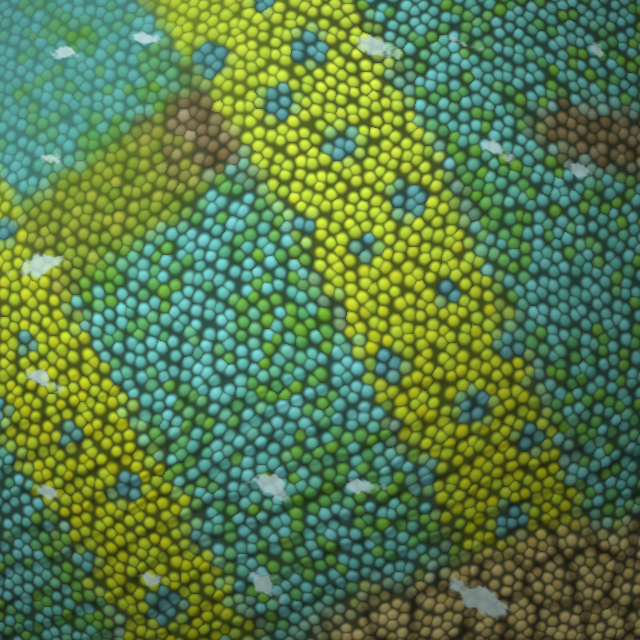
Give the GLSL for this texture, as a three.js fragment shader.

```glsl
// Beaded reptile skin: teal and green scales, yellow bands with spots, tan folds and pale flakes.
#define BEADS 49.0
#define ROW_ANGLE 0.58
#define JITTER 0.50
#define BULGE 0.25
#define GREEN_SHARE 0.34
#define SPOT_CELLS 8.0
#define ROSETTES 15.0
#define FLAKE_CELLS 6.0
#define FLAKE_SHARE 0.42
#define CREASE 0.45

varying vec2 vUv;

float hash(vec2 p) {
  return fract(sin(dot(p, vec2(127.1, 311.7))) * 43758.5);
}

vec2 hash2(vec2 p) {
  return vec2(hash(p), hash(p + 37.3));
}

mat2 turn(float a) {
  return mat2(cos(a), -sin(a), sin(a), cos(a));
}

// Layered sines, about -1 to 1
float waves(vec2 p) {
  float sum = 0.0, gain = 0.5;
  for (int i = 0; i < 4; i++) {
    sum += gain * sin(p.x + 1.7 * sin(p.y * 0.8)) * cos(p.y - 0.6 * p.x);
    p = turn(0.9) * p * 1.9 + 2.3;
    gain *= 0.6;
  }
  return sum;
}

// Staggered cells: offset from the nearest seed, gap to the border, cell hash
vec4 cells(vec2 p) {
  float first = 9.0, second = 9.0, id = 0.0;
  vec2 offset = vec2(0.0);
  for (int j = -1; j <= 1; j++) {
    for (int i = -1; i <= 1; i++) {
      vec2 cell = floor(p) + vec2(float(i), float(j));
      vec2 seed = cell + 0.5 + JITTER * (hash2(cell) - 0.5);
      seed.x += 0.5 * mod(cell.y, 2.0) - 0.25;
      float d = length(p - seed) - 0.20 * hash(cell + 9.1);
      if (d < first) {
        second = first;
        first = d;
        offset = p - seed;
        id = hash(cell + 5.7);
      } else {
        second = min(second, d);
      }
    }
  }
  return vec4(offset, second - first, id);
}

// Distance to a segment in x, position along it in y
vec2 segment(vec2 p, vec2 a, vec2 b) {
  float t = clamp(dot(p - a, b - a) / dot(b - a, b - a), 0.0, 1.0);
  return vec2(length(p - mix(a, b, t)), t);
}

float foldMask(vec2 s) {
  float top = 0.05 + 0.33 * (s.x - 0.52) + 0.03 * waves(s * 16.0);
  return (1.0 - smoothstep(-0.03, 0.03, s.y - top)) * smoothstep(0.42, 0.56, s.x);
}

// Pigment of one bead from its place and its hash
vec3 pigment(vec2 s, float id) {
  float d = 1.0 - s.y, mottle = waves(s * 13.0), pick = fract(id * 57.3);
  float ragged = 0.016 * mottle + 0.03 * (pick - 0.5);
  vec3 brown = mix(vec3(0.40, 0.35, 0.21), vec3(0.70, 0.66, 0.52), pick * pick);
  vec3 teal = mix(vec3(0.32, 0.64, 0.58), vec3(0.42, 0.75, 0.75), pick);
  vec3 green = mix(vec3(0.31, 0.62, 0.36), vec3(0.43, 0.67, 0.15), pick);
  vec3 col = mix(teal, green, smoothstep(-0.15, 0.15, GREEN_SHARE + 0.4 * mottle - id));

  // Olive patch with brown ends, and brown rows at the right
  vec2 patchSeg = segment(s, vec2(0.0, 0.55), vec2(0.31, 0.79));
  vec3 olive = mix(vec3(0.42, 0.58, 0.17), vec3(0.66, 0.69, 0.24), pick);
  olive = mix(olive, brown, smoothstep(0.25, 0.5, abs(patchSeg.y - 0.5) + 0.25 * (id - 0.5)));
  col = mix(col, olive, 1.0 - smoothstep(0.06, 0.10, patchSeg.x + ragged));
  float rows = segment(s, vec2(0.88, 0.80), vec2(1.05, 0.76)).x;
  col = mix(col, brown, 1.0 - smoothstep(0.02, 0.07, rows + ragged));

  // Two yellow bands with brown rims
  float wide = abs(s.x - 0.39 - 0.62 * d + 0.14 * d * d) - 0.165 + 0.07 * d;
  float low = abs(s.x - 0.10 - 0.57 * (d - 0.65)) - 0.105;
  float band = min(wide, low) + ragged;
  float rim = (1.0 - smoothstep(0.0, 0.03, abs(band - 0.012))) * smoothstep(-0.1, 0.4, mottle);
  col = mix(col, brown, 0.5 * rim);
  vec3 yellow = mix(vec3(0.77, 0.84, 0.24), vec3(0.72, 0.73, 0.05), smoothstep(0.1, 0.8, d));
  yellow = mix(yellow, vec3(0.62, 0.78, 0.22), 0.7 * pick);

  // Blue spots within the bands
  vec2 grid = turn(-0.55) * s * SPOT_CELLS, cell = floor(grid);
  float spot = length(grid - cell - 0.5 - 0.35 * (hash2(cell) - 0.5));
  float radius = 0.13 + 0.12 * hash(cell + 3.0);
  yellow = mix(yellow, vec3(0.34, 0.60, 0.61), 1.0 - smoothstep(radius - 0.06, radius + 0.06, spot));
  col = mix(col, yellow, 1.0 - smoothstep(-0.018, 0.018, band));

  vec3 tan = mix(vec3(0.68, 0.60, 0.33), vec3(0.82, 0.75, 0.48), pick);
  return mix(col, tan, foldMask(s));
}

// Sparse ragged flakes
float flakes(vec2 uv) {
  vec2 p = uv * FLAKE_CELLS, cell = floor(p);
  vec2 v = turn(-0.9 * hash(cell + 2.0) + 0.2) * (p - cell - 0.35 - 0.3 * hash2(cell));
  float size = mix(0.06, 0.20, pow(hash(cell + 8.0), 2.0));
  float d = length(v * vec2(0.8, 2.1)) + 0.13 * waves(p * 11.0) - size;
  return (1.0 - smoothstep(-0.06, 0.04, d)) * step(hash(cell + 4.0), FLAKE_SHARE);
}

void main() {
  // Bead lattice, finer toward the corners
  vec2 c = vUv - 0.5;
  vec2 q = c * (1.0 + BULGE * dot(c, c)) + 0.006 * sin(c.yx * 17.0);
  vec4 bead = cells(turn(-ROW_ANGLE) * q * BEADS + 80.0);
  vec2 off = turn(ROW_ANGLE) * bead.xy;

  // Pigment bleeds a little between beads; the upper left is out of focus
  float blur = 1.0 - smoothstep(0.1, 0.6, distance(vUv, vec2(0.0, 1.0)));
  vec3 skin = mix(pigment(vUv - off / BEADS, bead.w), pigment(vUv, 0.5), 0.15 + 0.5 * blur);

  // Round domes that sink into soft, dull gaps
  float rim = length(off) / mix(0.88, 1.12, fract(bead.w * 23.7));
  float body = (1.0 - smoothstep(0.24, 0.70, rim)) * mix(0.72, 1.0, smoothstep(0.0, 0.4, bead.z));
  float dome = 0.98 + 0.32 * dot(off, vec2(-0.35, 0.9)) + 0.10 * (bead.w - 0.5);
  vec3 gap = mix(skin * CREASE, vec3(0.20, 0.27, 0.19), 0.35);
  vec3 col = mix(gap, skin * dome, body);
  vec2 gloss = off - vec2(-0.06, 0.14);
  col += 0.05 * exp(-12.0 * dot(gloss, gloss));
  col = mix(col, skin * 0.82, 0.7 * blur);

  // Wrinkles below and rosette nets in the tan folds
  float fold = foldMask(vUv);
  float ridge = abs(sin(dot(vUv, vec2(-28.0, 62.0)) + 1.8 * waves(vUv * 9.0)));
  float wrinkle = (1.0 - smoothstep(0.0, 0.6, ridge)) * (1.0 - smoothstep(0.2, 0.6, vUv.y));
  float net = 1.0 - smoothstep(0.0, 0.35, cells(vUv * ROSETTES + 20.0).z);
  col *= 1.0 - 0.28 * wrinkle * (1.0 - fold) - 0.4 * net * fold;

  // Falloff of light, then the flakes
  float light = 1.08 - 0.48 * smoothstep(0.2, 0.9, distance(vUv, vec2(0.30, 0.72)));
  col = mix(col * light, vec3(0.74, 0.85, 0.86) * (0.2 + 0.8 * light), 0.8 * flakes(vUv));
  gl_FragColor = vec4(col, 1.0);
}
```
